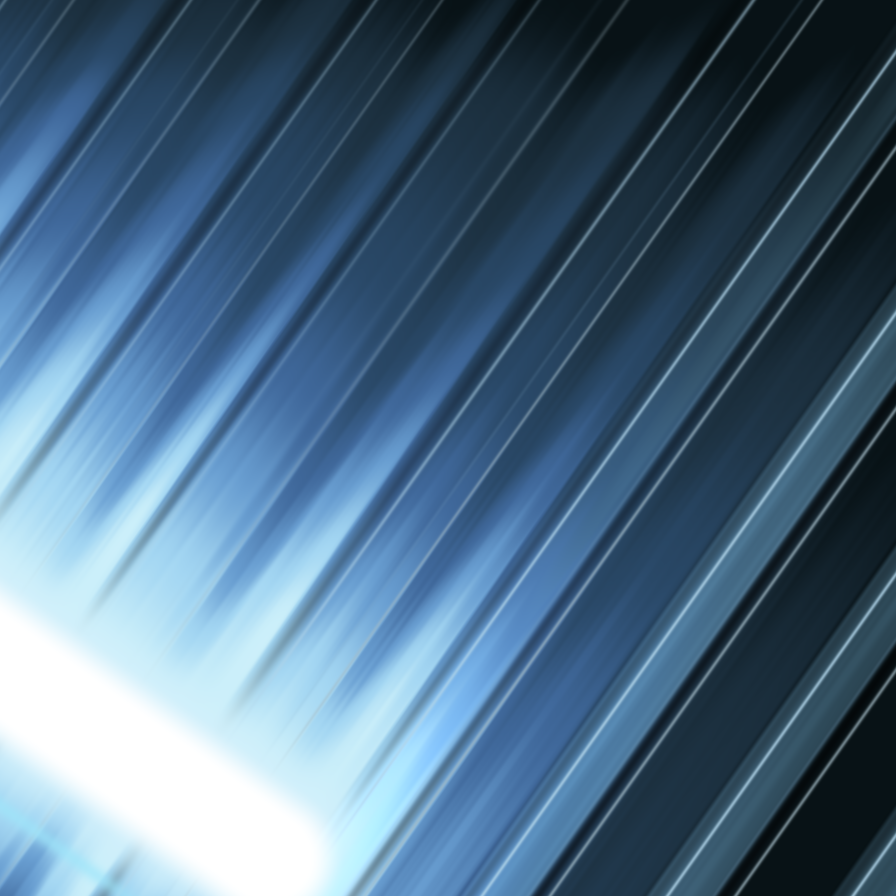
Give the GLSL for this background, as a WebGL 2 fragment shader.

```glsl
#version 300 es
precision highp float;

// Slanted metal ribs lit by a soft white light tube at the lower left.
// A colour ramp follows the distance to the tube; periodic rib profiles
// shift that distance, then thin highlights and the tube are laid on top.

uniform vec2 u_resolution;
out vec4 outColor;

const float SLANT = 0.71;        // horizontal run of a rib per unit of height
const float PERIOD = 0.207;      // spacing of the ribs
const float FIRST_RIB = 0.213;
const float RIB_WIDTH = 0.076;   // from the front edge to the back edge
const vec2 TUBE_END = vec2(0.30, 0.043);
const vec2 TUBE_DIR = vec2(0.813, -0.583);

float hash(float n) {
    n = fract(n * 0.1031);
    n *= n + 33.33;
    return fract(n * (n + n));
}

float noise(float x) {
    float i = floor(x);
    float f = fract(x);
    return mix(hash(i), hash(i + 1.0), f * f * (3.0 - 2.0 * f));
}

float bump(float x, float center, float width) {
    float t = (x - center) / width;
    return exp(-t * t);
}

// Signed offset to the nearest of the repeated edges
float repeatOffset(float x, float start) {
    return mod(x - start + 0.5 * PERIOD, PERIOD) - 0.5 * PERIOD;
}

// Light falloff from pale cyan through blue to near black
vec3 lightRamp(float d) {
    vec3 c = vec3(0.80, 0.94, 0.98);
    c = mix(c, vec3(0.64, 0.84, 0.95), smoothstep(0.08, 0.20, d));
    c = mix(c, vec3(0.41, 0.62, 0.82), smoothstep(0.18, 0.32, d));
    c = mix(c, vec3(0.25, 0.41, 0.61), smoothstep(0.29, 0.44, d));
    c = mix(c, vec3(0.16, 0.28, 0.40), smoothstep(0.41, 0.60, d));
    c = mix(c, vec3(0.11, 0.19, 0.25), smoothstep(0.57, 0.82, d));
    return mix(c, vec3(0.03, 0.07, 0.085), smoothstep(0.78, 1.10, d));
}

// Slight irregularity of the rib spacing
float warpRibs(float s) {
    return s + 0.025 * bump(s, 0.60, 0.07) - 0.009 * bump(s, 0.88, 0.08);
}

void main() {
    vec2 uv = gl_FragCoord.xy / u_resolution;
    float pixel = 1.0 / min(u_resolution.x, u_resolution.y);

    // Coordinates across the ribs and around the tube
    float across = uv.x + SLANT * (1.0 - uv.y);
    float s = warpRibs(across);
    vec2 rel = uv - TUBE_END;
    float along = max(dot(rel, TUBE_DIR), 0.0);
    float height = dot(rel, vec2(-TUBE_DIR.y, TUBE_DIR.x));
    float farSide = smoothstep(0.90, 1.25, across);

    // Rib profile: a brightening band, a sharp edge, a flat panel, a dark gap
    float q = mod(s - FIRST_RIB + 0.125, PERIOD) - 0.125;
    float band = smoothstep(-0.112, -0.045, q) * (1.0 - smoothstep(-0.031, -0.024, q));
    float panel = smoothstep(-0.026, -0.018, q) * (1.0 - smoothstep(0.050, 0.060, q));
    float gap = (1.0 - smoothstep(-0.115, -0.055, q)) + smoothstep(0.077, 0.082, q);

    // Distance to the light, stretched beyond the end of the tube
    float reach = height > 0.0 ? height : -1.5 * height;
    float d = length(vec2(reach, 2.2 * along));
    float streaks = 0.6 * noise(s * 65.0) + 0.4 * noise(s * 170.0) - 0.5;
    float shade = smoothstep(0.06, 0.25, d);
    d += shade * (0.06 * gap - 0.11 * band * (1.0 - 0.5 * farSide) + 0.07 * streaks);
    d += 0.13 * smoothstep(0.86, 1.02, uv.y) * (1.0 - farSide);
    vec3 color = lightRamp(d);

    // Steel panels and dark grooves on the far side
    color += vec3(0.18, 0.26, 0.31) * panel * farSide * (0.85 + 0.5 * streaks);
    float front = repeatOffset(s, FIRST_RIB);
    float back = repeatOffset(s, FIRST_RIB + RIB_WIDTH);
    color *= 1.0 - 0.55 * farSide * bump(back, -0.013, 0.007);
    color *= 1.0 - 0.30 * shade * bump(front, -0.014, 0.008);

    // Thin highlights on both edges and a faint inner seam
    float thin = max(0.0026, pixel);
    float strength = mix(0.28, 0.75, smoothstep(0.50, 1.25, across));
    strength *= 1.0 - 0.5 * bump(across, 0.64, 0.07);
    strength *= smoothstep(0.05, 0.20, reach + along);
    color = mix(color, vec3(0.69, 0.83, 0.91), strength * bump(front, 0.0, thin));
    color = mix(color, vec3(0.64, 0.73, 0.77), 0.85 * strength * bump(back, 0.0, thin));
    float seam = repeatOffset(s, FIRST_RIB + 0.052);
    color = mix(color, vec3(0.50, 0.66, 0.78), 0.25 * strength * bump(seam, 0.0, thin));

    // Cyan reflection below the tube
    float reflection = bump(height, -0.128, 0.009) * (1.0 - smoothstep(0.10, 0.20, uv.x));
    color = mix(color, vec3(0.62, 0.90, 0.98), 0.65 * reflection);

    // White tube with a soft rounded end
    float tube = length(vec2(height, along));
    color = mix(color, vec3(0.85, 0.94, 0.99), 0.55 * (1.0 - smoothstep(0.05, 0.13, tube)));
    color = mix(color, vec3(1.0), 1.0 - smoothstep(0.045, 0.086, tube));

    outColor = vec4(clamp(color, 0.0, 1.0), 1.0);
}
```
